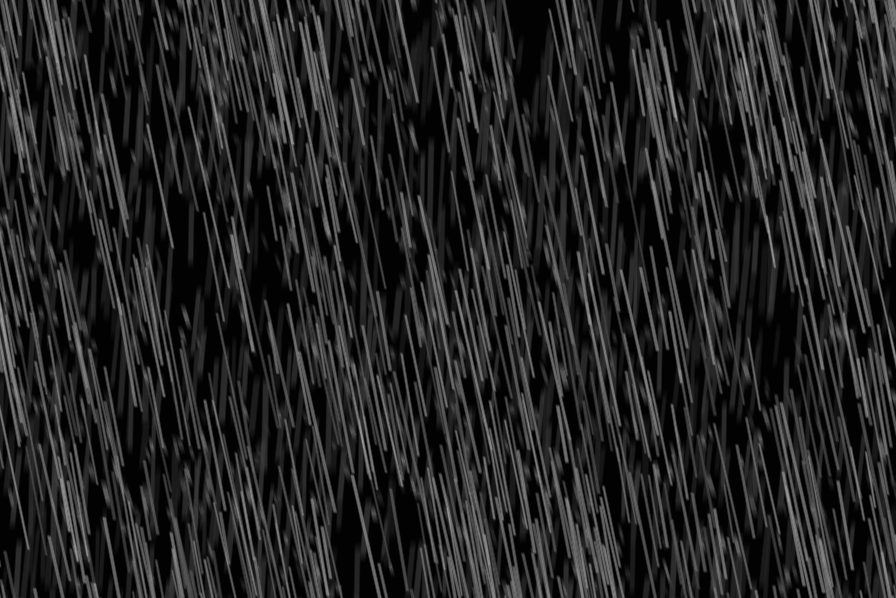
Give the GLSL for this texture, as a WebGL 1 fragment shader.

```glsl
precision highp float;

uniform vec2 u_resolution;

// Lengths are fractions of the canvas height
const float SOFTNESS = 0.0027;
const float BASE_GREY = 0.008;
const float OVERLAP_GAIN = 0.25;

const vec2 CLUSTER_SCALE = vec2(24.0, 2.2);
const float CLUSTER_SLOPE = 0.27;
const float FRONT_CLUSTER = 0.85;
const float BACK_CLUSTER = 0.15;
const float GLINT_CLUSTER = 1.0;

const vec2 FRONT_CELL = vec2(0.0112, 0.25);
const vec2 FRONT_WIDTH = vec2(0.0036, 0.0060);
const vec2 FRONT_GREY = vec2(0.19, 0.43);
const vec2 FRONT_SLOPE = vec2(0.165, 0.225);
const float FRONT_DENSITY = 0.32;

const vec2 BACK_CELL = vec2(0.0160, 0.19);
const vec2 BACK_WIDTH = vec2(0.0060, 0.0110);
const vec2 BACK_GREY = vec2(0.06, 0.17);
const vec2 BACK_SLOPE = vec2(-0.10, 0.02);
const float BACK_DENSITY = 0.46;

const vec2 GLINT_CELL = vec2(0.0140, 0.060);
const vec2 GLINT_WIDTH = vec2(0.0050, 0.0090);
const vec2 GLINT_GREY = vec2(0.08, 0.36);
const vec2 GLINT_SLOPE = vec2(0.20, 0.32);
const float GLINT_DENSITY = 0.13;

float hash(vec2 p) {
  vec3 q = fract(p.xyx * vec3(0.1031, 0.1030, 0.0973));
  q += dot(q, q.yzx + 33.33);
  return fract((q.x + q.y) * q.z);
}

float valueNoise(vec2 p) {
  vec2 cell = floor(p);
  vec2 f = fract(p);
  f = f * f * (3.0 - 2.0 * f);
  float low = mix(hash(cell), hash(cell + vec2(1.0, 0.0)), f.x);
  float high = mix(hash(cell + vec2(0.0, 1.0)), hash(cell + 1.0), f.x);
  return mix(low, high, f.y);
}

// Slanted bands where streaks gather
float clustering(vec2 p, float contrast) {
  vec2 q = vec2(p.x + CLUSTER_SLOPE * p.y, p.y) * CLUSTER_SCALE;
  return max(0.0, 1.0 + contrast * (2.0 * valueNoise(q + 40.0) - 1.0));
}

float coverage(float dist, float blur) {
  return clamp(0.5 - dist / blur, 0.0, 1.0);
}

// One sheet of streaks; each skewed cell holds at most one
float streaks(vec2 p, float slope, vec2 cell, vec2 widths, vec2 greys,
              float density, float cluster, float endBlur, float seed) {
  float across = p.x + slope * p.y + 2.0;
  float column = floor(across / cell.x);
  float shift = hash(vec2(column, seed)) * 7.0;
  float along = p.y / cell.y + shift;
  float row = floor(along);

  // Gather strength is read at the cell centre so streaks stay whole
  vec2 center = vec2((column + 0.5) * cell.x - 2.0,
                     (row + 0.5 - shift) * cell.y);
  center.x -= slope * center.y;
  vec2 id = vec2(column + seed * 3.7, row + seed * 11.3);
  float present = step(hash(id), density * clustering(center, cluster));

  float halfWidth = 0.5 * mix(widths.x, widths.y, hash(id + 17.1));
  float margin = halfWidth + 0.5 * SOFTNESS;
  float axis = mix(margin, cell.x - margin, hash(id + 31.7));
  float side = abs(across - column * cell.x - axis) - halfWidth;

  float halfLength = 0.5 * cell.y * mix(0.45, 0.96, hash(id + 53.3));
  float middle = mix(halfLength, cell.y - halfLength, hash(id + 71.9));
  float tip = abs((along - row) * cell.y - middle) - halfLength;

  float blur = max(SOFTNESS, 1.0 / u_resolution.y);
  float shape = coverage(side, blur) * coverage(tip + 0.5 * endBlur, endBlur);
  return present * shape * mix(greys.x, greys.y, hash(id + 97.3));
}

float overlay(float a, float b) {
  return max(a, b) + OVERLAP_GAIN * min(a, b);
}

void main() {
  vec2 p = gl_FragCoord.xy / u_resolution.y;
  float back = 0.0;
  float front = 0.0;
  float glints = 0.0;

  for (int i = 0; i < 4; i++) {
    float k = float(i);
    float t = k / 3.0;
    vec2 stretch = vec2(1.0 + 0.07 * k, 0.8 + 0.2 * k);
    front = overlay(front, streaks(p, mix(FRONT_SLOPE.x, FRONT_SLOPE.y, t),
      FRONT_CELL * stretch, FRONT_WIDTH, FRONT_GREY,
      FRONT_DENSITY, FRONT_CLUSTER, 0.005, 5.0 + k));
    if (i < 3) {
      back = overlay(back, streaks(p, mix(BACK_SLOPE.x, BACK_SLOPE.y, t),
        BACK_CELL * stretch, BACK_WIDTH, BACK_GREY,
        BACK_DENSITY, BACK_CLUSTER, 0.02, 21.0 + k));
      glints = overlay(glints, streaks(p, mix(GLINT_SLOPE.x, GLINT_SLOPE.y, t),
        GLINT_CELL, GLINT_WIDTH, GLINT_GREY,
        GLINT_DENSITY, GLINT_CLUSTER, 0.02, 43.0 + k));
    }
  }

  float grey = BASE_GREY + overlay(overlay(back, front), glints);
  gl_FragColor = vec4(vec3(min(grey, 1.0)), 1.0);
}
```
